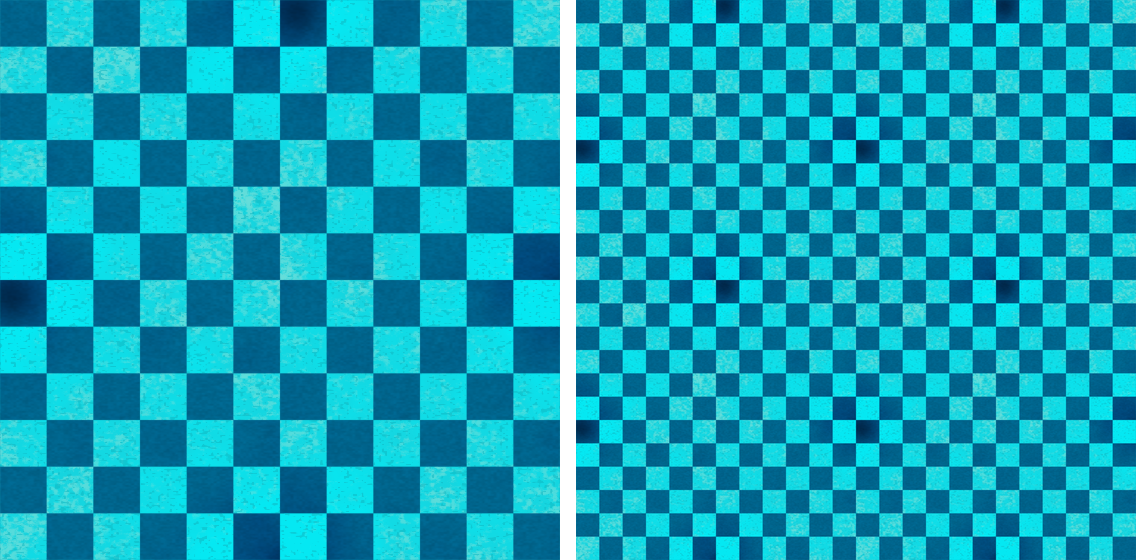
Left, the tile; right, the same tile 2 across and 2 down.
Reproduce this pattern procedurally as a WebGL 2 fragment shader.

```glsl
#version 300 es
precision highp float;

uniform vec2 u_resolution;
out vec4 fragColor;

const float CELLS = 12.0;
const float TAU = 6.2831853;

const vec3 CYAN = vec3(0.09, 0.83, 0.87);
const vec3 BRIGHT_CYAN = vec3(0.02, 0.91, 0.95);
const vec3 PALE_WEAR = vec3(0.50, 0.88, 0.85);
const vec3 TEAL_FLECK = vec3(0.06, 0.72, 0.76);
const vec3 DEEP_BLUE = vec3(0.0, 0.395, 0.55);
const vec3 NAVY = vec3(0.0, 0.25, 0.46);
const vec3 INK = vec3(0.0, 0.13, 0.25);

// Integer hash of a lattice point, from 0 to 1
float hash(vec2 point, uint seed) {
    uvec2 q = uvec2(ivec2(point)) * uvec2(1597u, 3571u);
    uint n = q.x ^ (q.y * 7919u) ^ (seed * 6271u);
    n = (n ^ (n >> 15)) * 73244475u;
    n = (n ^ (n >> 13)) * 12653u;
    n = (n ^ (n >> 16)) * 73244475u;
    return float((n >> 8) & 65535u) / 65535.0;
}

// Value noise that wraps after a whole number of lattice steps
float wrapNoise(vec2 uv, vec2 period, uint seed) {
    vec2 p = uv * period;
    vec2 i = floor(p);
    vec2 f = fract(p);
    f = f * f * (3.0 - 2.0 * f);
    vec2 a = mod(i, period);
    vec2 b = mod(i + 1.0, period);
    float low = mix(hash(a, seed), hash(vec2(b.x, a.y), seed), f.x);
    float high = mix(hash(vec2(a.x, b.y), seed), hash(b, seed), f.x);
    return mix(low, high, f.y);
}

// Layered wrapping noise, from 0 to 1
float wrapFbm(vec2 uv, vec2 period, uint seed) {
    float sum = 0.0;
    float weight = 0.5;
    for (uint k = 0u; k < 4u; k++) {
        sum += weight * wrapNoise(uv, period, seed + k);
        period *= 2.0;
        weight *= 0.5;
    }
    return sum / 0.9375;
}

// 1 on light squares, 0 on dark ones, smooth across the edges
float checker(vec2 cell, float feather) {
    vec2 edge = 2.0 * abs(fract(cell * 0.5 - 0.25) - 0.5) - 0.5;
    vec2 side = clamp(edge / feather, -1.0, 1.0);
    return 0.5 + 0.5 * side.x * side.y;
}

// Shortest offset to a centre on the wrapped canvas
vec2 wrapOffset(vec2 uv, vec2 center) {
    return fract(uv - center + 0.5) - 0.5;
}

// Soft stain around a centre, from 0 to 1
float stain(vec2 uv, vec2 center, float radius) {
    vec2 d = wrapOffset(uv, center) / radius;
    return exp(-dot(d, d));
}

vec3 lightSquare(float wear, float stained, float grain, float fleck) {
    vec3 color = mix(CYAN, BRIGHT_CYAN, clamp(0.75 - wear + stained, 0.0, 1.0));
    float threshold = 0.87 - 0.55 * wear;
    float rubbed = smoothstep(threshold - 0.15, threshold + 0.22, grain);
    color = mix(color, PALE_WEAR, rubbed * (0.2 + 0.55 * wear));
    return mix(color, TEAL_FLECK, 0.55 * smoothstep(0.67, 0.88, fleck));
}

vec3 darkSquare(float stained, float blot, float cloud, float grain) {
    vec3 color = mix(DEEP_BLUE, NAVY, clamp(0.85 * stained + 0.5 * (cloud - 0.5), 0.0, 1.0));
    color = mix(color, INK, 0.8 * blot);
    return color * (1.0 + 0.2 * (grain - 0.5));
}

void main() {
    vec2 uv = gl_FragCoord.xy / u_resolution;
    vec2 cell = uv * CELLS;
    float pixel = CELLS / min(u_resolution.x, u_resolution.y);

    // Cloudy wear, fine grain and a tone for each square
    float cloud = wrapFbm(uv, vec2(14.0), 3u);
    float grain = wrapFbm(uv, vec2(110.0, 150.0), 11u);
    float fleck = wrapNoise(uv, vec2(190.0, 310.0), 23u);
    float tone = hash(floor(cell), 37u) - 0.5;

    // Paler at the middle and corners, stained at the middles of the sides
    vec2 wave = cos(TAU * uv);
    float fade = wave.x * wave.y;
    float wear = clamp(0.42 + 0.25 * fade + 1.1 * (cloud - 0.5) + 0.22 * tone, 0.0, 1.0);
    vec2 lowerStain = vec2(0.5, 0.0);
    vec2 sideStain = vec2(0.0, 0.5);
    float stained = stain(uv, lowerStain, 0.13) + stain(uv, sideStain, 0.13);
    float blot = stain(uv, lowerStain + vec2(0.03, -0.02), 0.042)
               + stain(uv, sideStain + vec2(0.02, -0.03), 0.042);

    vec3 light = lightSquare(wear, stained, grain, fleck);
    vec3 dark = darkSquare(stained, blot, cloud, 0.5 * (grain + fleck));
    vec3 color = mix(dark, light, checker(cell, 0.6 * pixel));
    fragColor = vec4(clamp(color, 0.0, 1.0), 1.0);
}
```
